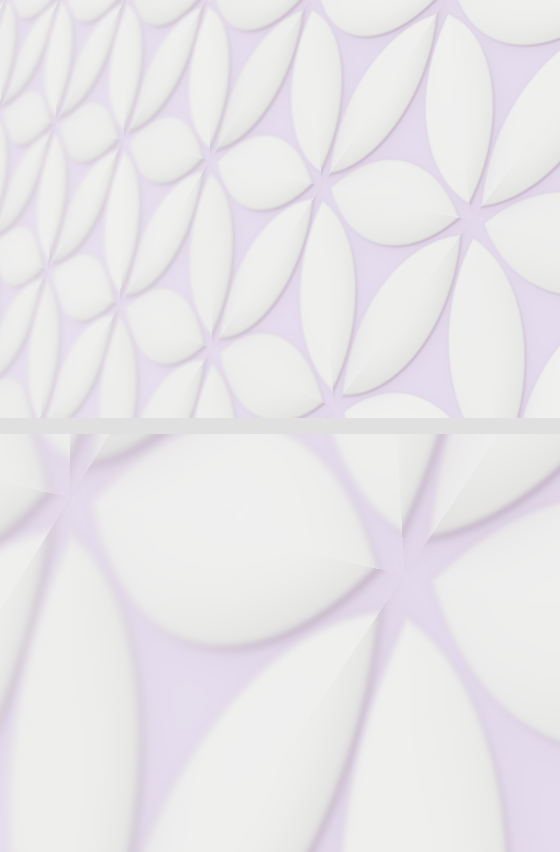
Top, the full canvas; bottom, a detail of the centre.
This pattern is drawn by a Shadertoy shader. Its source:

```glsl
#define FACE vec3(0.935, 0.935, 0.932)
#define SHADE vec3(0.875, 0.875, 0.868)
#define GROUND vec3(0.900, 0.870, 0.935)
#define CREASE vec3(0.770, 0.705, 0.785)
#define HALF_LENGTH 0.43
#define HALF_WIDTH 0.187
#define ROW_HEIGHT 0.8660254
#define SHADOW_DIR vec2(0.64, -0.77)
#define SHADOW_REACH 0.016
#define CREASE_WIDTH 0.0035
#define NEAR_BLUR 0.0028
#define FAR_BLUR 0.0105

float hash(vec3 p) {
    p = fract(p * 0.1031);
    p += dot(p, p.zyx + 31.32);
    return fract((p.x + p.y) * p.z);
}

// Perspective from the canvas (y down, unit height) to lattice steps
vec2 canvasToLattice(vec2 q) {
    mat3 latticeToCanvas = mat3(
        0.1927, 0.0052, -0.147,
        -0.035, 0.4516, -0.080,
        0.7692, 0.4458, 1.0);
    vec3 h = inverse(latticeToCanvas) * vec3(q, 1.0);
    return h.xy / h.z;
}

// Lens made of two arcs: xy is the outward normal, z the distance
vec3 lens(vec2 p, float halfWidth) {
    float radius = (HALF_LENGTH * HALF_LENGTH + halfWidth * halfWidth) / (2.0 * halfWidth);
    vec2 fromCentre = abs(p) + vec2(0.0, radius - halfWidth);
    float len = length(fromCentre);
    vec2 side = vec2(p.x < 0.0 ? -1.0 : 1.0, p.y < 0.0 ? -1.0 : 1.0);
    return vec3(side * fromCentre / len, len - radius);
}

void mainImage(out vec4 fragColor, in vec2 fragCoord) {
    vec2 q = vec2(fragCoord.x, iResolution.y - fragCoord.y) / iResolution.y;
    vec2 cell = canvasToLattice(q);
    vec2 tri = vec2(cell.x + 0.5 * cell.y, -ROW_HEIGHT * cell.y);
    vec2 triDx = dFdx(tri) * iResolution.y;
    vec2 triDy = dFdy(tri) * iResolution.y;

    // Depth of field: soft at the far left, crisp at the near right
    float focus = smoothstep(0.0, 0.8, fragCoord.x / iResolution.x);
    float blur = max(mix(FAR_BLUR, NEAR_BLUR, focus), 0.8 / iResolution.y);
    float creaseWidth = CREASE_WIDTH + 0.5 * (blur - NEAR_BLUR);
    vec3 col = mix(GROUND + vec3(0.012, 0.016, 0.006), GROUND, focus);

    // One family of petals for each direction of the triangular lattice
    for (int k = 0; k < 3; k++) {
        float angle = float(k) * radians(60.0);
        mat2 turn = mat2(cos(angle), sin(angle), -sin(angle), cos(angle));
        vec2 p = tri * turn;
        float row = round(p.y / ROW_HEIGHT);
        float along = p.x - 0.5 * row;
        vec2 local = vec2(fract(along) - 0.5, p.y - row * ROW_HEIGHT);
        float tone = hash(vec3(floor(along), row, float(k)) + 40.0) - 0.5;

        float halfWidth = HALF_WIDTH + 0.012 * (1.0 - focus) - (k == 0 ? 0.010 : 0.0);
        vec3 petal = lens(local, halfWidth);

        // Distance and normal carried back to the canvas
        vec2 normal = turn * petal.xy;
        vec2 slope = vec2(dot(normal, triDx), dot(normal, triDy));
        float steepness = max(length(slope), 0.0001);
        float dist = petal.z / steepness;
        float facing = dot(slope / steepness, SHADOW_DIR);
        float shadowSide = max(facing, 0.0);

        // Shadow thrown on the ground
        float shadow = exp(-max(dist, 0.0) / SHADOW_REACH) * (0.08 + 0.24 * shadowSide);
        col = mix(col, CREASE, shadow * mix(0.5, 1.0, focus));

        // Domed face
        float rim = clamp(1.0 + petal.z / halfWidth, 0.0, 1.0);
        float dome = rim * rim * (0.12 + 0.75 * shadowSide);
        vec3 face = mix(FACE, SHADE, dome) + 0.010 * tone;
        face += 0.008 * rim * max(-facing, 0.0);
        col = mix(col, face, 1.0 - smoothstep(-blur, blur, dist));

        // Crease along the rim
        float rimOffset = dist / creaseWidth;
        float crease = exp(-rimOffset * rimOffset) * (0.10 + 0.65 * shadowSide * shadowSide);
        col = mix(col, CREASE, crease * mix(0.30, 1.0, focus));
    }

    fragColor = vec4(col, 1.0);
}
```
